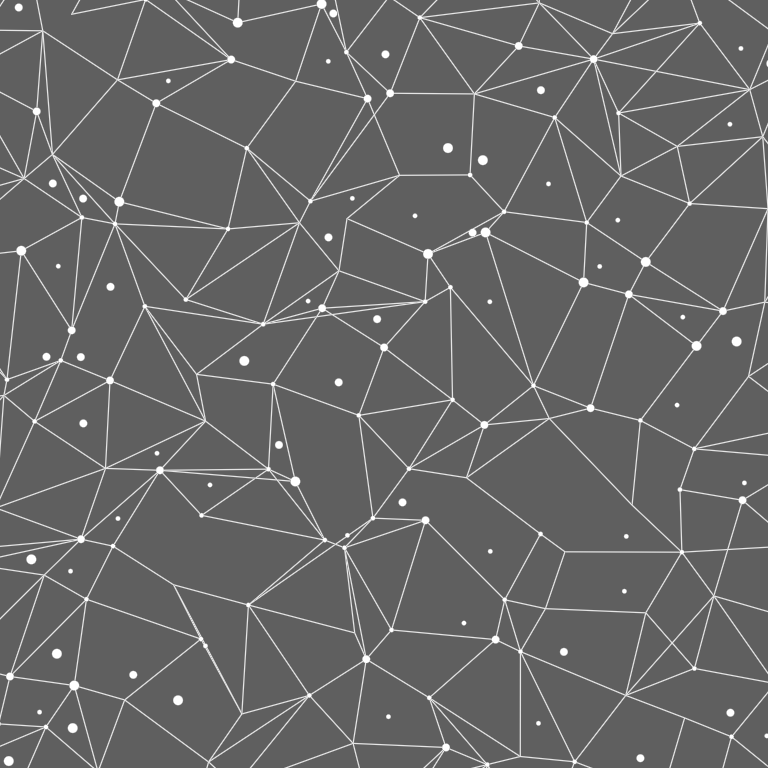
A WebGL 1 fragment shader for this pattern:

```glsl
precision highp float;
// Irregular network of thin white lines with round nodes and loose dots on grey.

uniform vec2 u_resolution;

const vec3 GROUND = vec3(0.373);
const vec3 INK = vec3(1.0);
const float CELLS = 11.0;          // lattice cells across the canvas
const float JITTER = 0.84;         // spread of a node inside its cell
const float LINE_WIDTH = 0.00136;  // in canvas units
const float LATTICE_TURN = 0.42;   // radians
const float FAR = 10.0;

// Sine-free hash of a cell and a seed, in 0..1
float hash(vec2 cell, float seed) {
  vec3 q = fract(vec3(cell.xyx + seed * 7.31) * vec3(0.1031, 0.1030, 0.0973));
  q += dot(q, q.yzx + 33.33);
  return fract((q.x + q.y) * q.z);
}

vec2 nodeAt(vec2 cell) {
  vec2 r = vec2(hash(cell, 1.0), hash(cell, 2.0));
  return cell + 0.5 + (r - 0.5) * JITTER;
}

float segment(vec2 p, vec2 a, vec2 b) {
  vec2 pa = p - a;
  vec2 ba = b - a;
  return length(pa - ba * clamp(dot(pa, ba) / dot(ba, ba), 0.0, 1.0));
}

// Distance to a segment that exists only with the given chance
float maybeSegment(vec2 p, vec2 a, vec2 b, float roll, float chance) {
  return roll < chance ? segment(p, a, b) : FAR;
}

// Three dot sizes, in canvas units
float dotRadius(float pick) {
  return 0.0030 + 0.0021 * step(0.52, pick) + 0.0013 * step(0.87, pick);
}

// Signed distance to a dot that exists only with the given chance
float maybeDot(vec2 p, vec2 center, float pick, float roll, float chance) {
  return roll < chance ? length(p - center) - dotRadius(pick) * CELLS : FAR;
}

// Share of a soft pixel covered by a thin line
float lineCoverage(float d, float width, float blur) {
  float outer = clamp((d + 0.5 * width) / blur + 0.5, 0.0, 1.0);
  float inner = clamp((d - 0.5 * width) / blur + 0.5, 0.0, 1.0);
  return outer - inner;
}

// Nearest line (x) and nearest dot edge (y), in lattice units
vec2 network(vec2 p) {
  vec2 home = floor(p);
  float line = FAR;
  float spot = FAR;
  for (int j = -2; j <= 0; j++) {
    for (int i = -2; i <= 0; i++) {
      vec2 cell = home + vec2(float(i), float(j));
      vec2 a = nodeAt(cell);
      vec2 b = nodeAt(cell + vec2(1.0, 0.0));
      vec2 c = nodeAt(cell + vec2(0.0, 1.0));
      vec2 d = nodeAt(cell + vec2(1.0, 1.0));

      // Sides of the cell
      line = min(line, maybeSegment(p, a, b, hash(cell, 3.0), 0.93));
      line = min(line, maybeSegment(p, a, c, hash(cell, 4.0), 0.93));

      // One of its two diagonals
      bool rising = hash(cell, 5.0) < 0.5;
      vec2 from = rising ? a : b;
      vec2 to = rising ? d : c;
      line = min(line, maybeSegment(p, from, to, hash(cell, 6.0), 0.5));

      // Rare long links that cross other lines
      vec2 reach = hash(cell, 7.0) < 0.5 ? vec2(2.0, 1.0) : vec2(1.0, 2.0);
      line = min(line, maybeSegment(p, a, nodeAt(cell + reach), hash(cell, 8.0), 0.09));

      // Dot on the node, and a loose dot inside a triangle of the cell
      spot = min(spot, maybeDot(p, a, hash(cell, 9.0), hash(cell, 10.0), 0.6));
      vec2 middle = (a + b + (rising ? d : c)) / 3.0;
      spot = min(spot, maybeDot(p, middle, hash(cell, 11.0), hash(cell, 12.0), 0.55));
    }
  }
  return vec2(line, spot);
}

void main() {
  float side = min(u_resolution.x, u_resolution.y);
  vec2 uv = gl_FragCoord.xy / side;
  float pixel = 1.0 / side;

  // Turned lattice, so that the lines do not follow the canvas edges
  float co = cos(LATTICE_TURN);
  float si = sin(LATTICE_TURN);
  vec2 p = mat2(co, si, -si, co) * uv * CELLS + vec2(40.0, 30.0);

  vec2 dist = network(p) / CELLS;
  float lines = lineCoverage(dist.x, LINE_WIDTH, 1.25 * pixel);
  float dots = clamp(0.5 - dist.y / (1.25 * pixel), 0.0, 1.0);
  gl_FragColor = vec4(mix(GROUND, INK, max(lines, dots)), 1.0);
}
```
